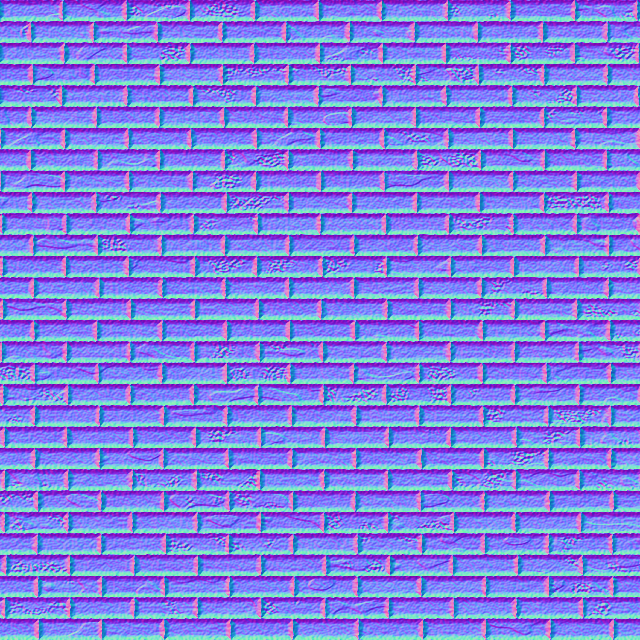
Give the GLSL for this texture map, as a WebGL 1 fragment shader.

```glsl
precision highp float;

uniform vec2 u_resolution;

// Layout: lengths below are in units of one course height
const float COURSES = 30.0;
const float BRICKS_ACROSS = 10.0;
const float FIRST_JOINT = 0.98;
const float COURSE_SHIFT = 0.504;
const float JOINT_DRIFT = 0.05;

// Brick profile
const float BEVEL_WIDTH = 0.27;
const float BEVEL_SLOPE = 2.5;
const float CORNER_RADIUS = 0.09;
const float EDGE_WOBBLE = 0.045;

// Surface wear
const float GRAIN_HEIGHT = 0.036;
const float SWELL_HEIGHT = 0.035;
const float TILT = 0.12;
const float CHIP_DEPTH = 0.07;
const float CHIP_SHARE = 0.35;
const float PIT_DEPTH = 0.16;
const float PIT_SHARE = 0.28;
const float SAMPLE_STEP = 0.03;

float hash(vec2 p) {
    return fract(sin(dot(p, vec2(127.1, 311.7))) * 43758.5);
}

float cornerGradient(vec2 cell, vec2 toPoint) {
    float angle = 6.2832 * hash(cell);
    return dot(vec2(cos(angle), sin(angle)), toPoint);
}

float gradientNoise(vec2 p) {
    vec2 i = floor(p);
    vec2 f = p - i;
    vec2 w = f * f * f * (f * (f * 6.0 - 15.0) + 10.0);
    vec2 e = vec2(1.0, 0.0);
    float low = mix(cornerGradient(i, f), cornerGradient(i + e.xy, f - e.xy), w.x);
    float high = mix(cornerGradient(i + e.yx, f - e.yx),
                     cornerGradient(i + e.xx, f - e.xx), w.x);
    return mix(low, high, w.y);
}

// Positive inside the rounded box
float boxDepth(vec2 p, vec2 halfSize, float radius) {
    vec2 d = abs(p) - halfSize + radius;
    return radius - length(max(d, 0.0)) - min(max(d.x, d.y), 0.0);
}

// Wall height at q, with y counted downwards in courses
float wallHeight(vec2 q) {
    float brickLength = COURSES / BRICKS_ACROSS;
    vec2 wobble = vec2(gradientNoise(q * 5.3 + 7.7), gradientNoise(q * 6.1 + 41.3));
    vec2 warped = q + EDGE_WOBBLE * wobble;

    // Running bond with slightly uneven joints
    float course = floor(warped.y);
    float along = warped.x / brickLength - FIRST_JOINT - COURSE_SHIFT * course;
    along += JOINT_DRIFT * gradientNoise(vec2(along * 0.73, course * 7.37));
    vec2 brick = vec2(floor(along), course);
    vec2 local = vec2((fract(along) - 0.5) * brickLength, fract(warped.y) - 0.5);

    // Bevel fades from the joint into the face
    float depth = boxDepth(local, vec2(0.5 * brickLength, 0.5), CORNER_RADIUS);
    float rise = clamp(depth / BEVEL_WIDTH, 0.0, 1.0);
    float height = 0.5 * BEVEL_SLOPE * BEVEL_WIDTH * rise * (2.0 - rise);

    // Grain and broad unevenness
    float grain = gradientNoise(q * vec2(7.3, 9.1));
    height += GRAIN_HEIGHT * (grain + 0.8 * gradientNoise(q * vec2(2.9, 4.3) + 19.1));
    height += SWELL_HEIGHT * gradientNoise(q * vec2(0.9, 1.7) + 3.3);

    // Wear chosen separately for each brick
    vec2 tilt = vec2(hash(brick + 5.3), hash(brick + 9.7)) - 0.5;
    float chipped = step(hash(brick + 13.1), CHIP_SHARE);
    float pitted = step(hash(brick + 23.9), PIT_SHARE);
    float chip = smoothstep(0.08, 0.19, gradientNoise(q * vec2(0.65, 1.4) + 61.7));
    float patchMask = smoothstep(-0.02, 0.22, gradientNoise(q * vec2(0.8, 1.1) + 83.1));
    float pits = gradientNoise(q * vec2(6.3, 7.7) + 31.9);
    float wear = TILT * dot(tilt, local * vec2(0.4, 1.0));
    wear -= CHIP_DEPTH * chipped * chip;
    wear += PIT_DEPTH * pitted * patchMask * pits;
    return height + rise * wear;
}

void main() {
    vec2 uv = gl_FragCoord.xy / u_resolution;
    vec2 q = vec2(uv.x, 1.0 - uv.y) * COURSES;

    // Central differences, widened when a pixel exceeds the step
    float stepSize = max(SAMPLE_STEP, 0.5 * COURSES / u_resolution.y);
    vec2 dx = vec2(stepSize, 0.0);
    vec2 dy = dx.yx;
    vec2 slope = vec2(wallHeight(q - dx) - wallHeight(q + dx),
                      wallHeight(q - dy) - wallHeight(q + dy)) / (2.0 * stepSize);

    vec3 normal = normalize(vec3(slope, 1.0));
    gl_FragColor = vec4(0.5 + 0.5 * normal, 1.0);
}
```
